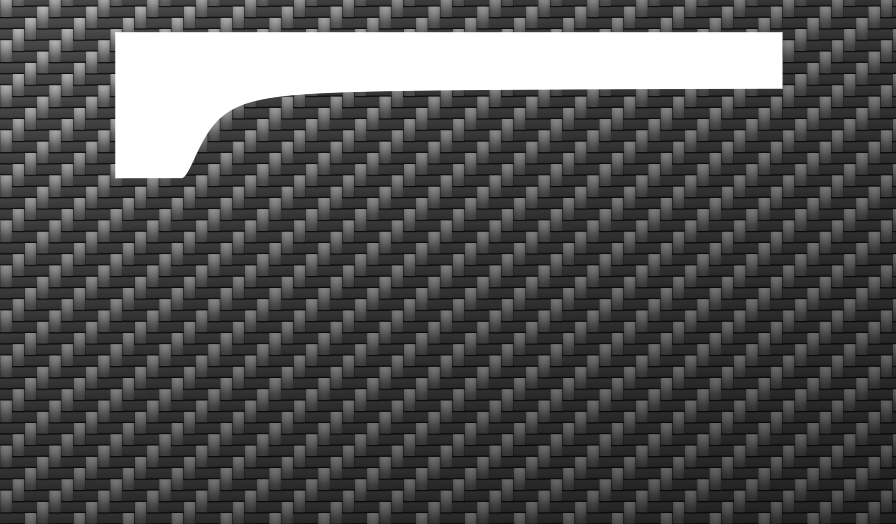
Reproduce this pattern procedurally as a Shadertoy shader.

```glsl
float boxDistance(vec2 p, vec2 halfSize) {
    vec2 q = abs(p) - halfSize;
    return length(max(q, 0.0)) + min(max(q.x, q.y), 0.0);
}

// Two-over, two-under twill: raised vertical tows climb one row per column
float twillWeave(vec2 uv) {
    vec2 cell = uv * vec2(42.857, 46.55);
    float pixel = 46.0 / iResolution.y;

    // Flat horizontal tows with dark seams
    float across = fract(cell.y);
    float seam = smoothstep(0.0, 0.08 + pixel * 0.6, 0.5 - abs(across - 0.5));
    float weft = mix(0.055, 0.17 + 0.04 * across, seam);

    // Raised vertical tows, each two rows tall
    vec2 tow = vec2(fract(cell.x) - 0.5, mod(cell.y - floor(cell.x), 4.0) - 2.0);
    float edge = boxDistance(tow, vec2(0.47, 0.97));
    float sheen = mix(0.25, 0.49, smoothstep(-1.0, 1.0, tow.y));
    float warp = sheen * (1.0 - 0.7 * tow.x * tow.x);

    // Contact shadow beside the raised tows
    weft *= mix(0.72, 1.0, smoothstep(0.0, 0.25, edge));
    return mix(weft, warp, smoothstep(0.5 * pixel, -0.5 * pixel, edge));
}

// Signed distance estimate of the bar with a curved shoulder at its left
float panelDistance(vec2 uv) {
    float run = max(uv.x - 0.3467, 0.0) / 0.049;
    float shoulder = pow(run, 1.8);
    float lower = 0.829 - 0.169 / (1.0 + shoulder) + 0.002 * (uv.x - 0.35);
    float slope = 0.169 * 1.8 * pow(run, 0.8) / (0.049 * (1.0 + shoulder) * (1.0 + shoulder));
    float below = (lower - uv.y) / sqrt(1.0 + slope * slope);
    float above = uv.y - 0.9385;
    float sides = abs(uv.x - 0.8567) - 0.6367;
    return max(max(below, above), sides);
}

void mainImage(out vec4 fragColor, in vec2 fragCoord) {
    vec2 uv = fragCoord / iResolution.y;
    vec2 screen = fragCoord / iResolution.xy;

    // Light falls from the upper left
    float light = 1.0 + 0.36 * (screen.y - 0.5) - 0.26 * (screen.x - 0.5);
    light += 0.16 * exp(-6.0 * dot(screen - vec2(0.0, 1.0), screen - vec2(0.0, 1.0)));
    vec3 color = vec3(twillWeave(uv) * light);

    // White panel
    float pixel = 1.0 / iResolution.y;
    float panel = smoothstep(0.6 * pixel, -0.6 * pixel, panelDistance(uv));
    fragColor = vec4(mix(color, vec3(1.0), panel), 1.0);
}
```
